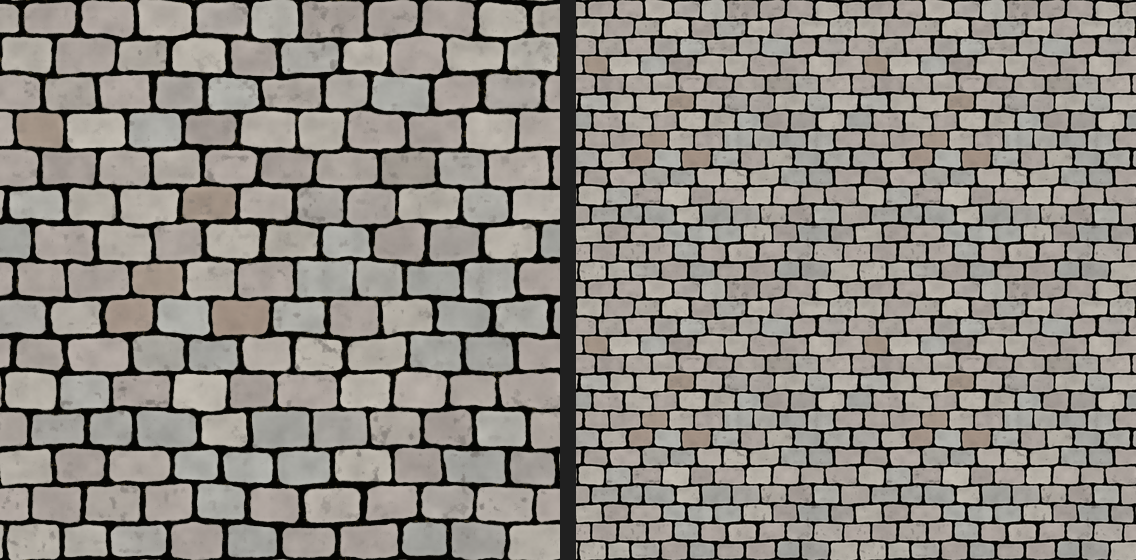
Left: one tile. Right: repeated 2 by 2.
Reproduce this texture procedurally as a three.js fragment shader.

```glsl
// Weathered cobblestone paving: staggered courses of pale grey setts in black joints.
// Each sett is a rounded box between jittered joints, its outline crumbled by noise.
// Wrapped cell ids and periodic noise make the square tile in both directions.
varying vec2 vUv;

const vec2 GRID = vec2(10.0, 15.0);      // setts across, courses up
const float STAGGER = 8.0 / 15.0;        // course shift, whole after all courses
const float SHIFT_JITTER = 0.22;         // in sett widths
const float WIDTH_JITTER = 0.20;         // in sett widths
const float COURSE_WAVE = 0.16;          // in course heights
const vec2 GAP_RANGE = vec2(0.0030, 0.0058);
const vec2 CORNER_RANGE = vec2(0.007, 0.015);
const float TILT = 0.045;
const float CRUMBLE = 0.0046;
const float EDGE_SOFT = 0.0013;

const vec3 PALE = vec3(0.715, 0.693, 0.655);
const vec3 ROSY = vec3(0.665, 0.630, 0.606);
const vec3 COOL = vec3(0.650, 0.655, 0.637);
const vec3 BROWN = vec3(0.610, 0.535, 0.475);
const vec3 RIM = vec3(0.42, 0.41, 0.36);
const vec3 PIT = vec3(0.47, 0.45, 0.43);
const vec3 JOINT = vec3(0.018, 0.018, 0.011);
const vec3 EARTH = vec3(0.30, 0.26, 0.15);

// Sineless hash
float hash(vec2 p) {
  vec3 q = fract(p.xyx * 0.1031);
  q += dot(q, q.yzx + 33.33);
  return fract((q.x + q.y) * q.z);
}

// Value noise, periodic over the unit square
float noise(vec2 uv, vec2 period, float seed) {
  vec2 p = uv * period;
  vec2 i = floor(p);
  vec2 f = fract(p);
  f = f * f * (3.0 - 2.0 * f);
  vec2 a = mod(i, period) + seed;
  vec2 b = mod(i + 1.0, period) + seed;
  return mix(mix(hash(a), hash(vec2(b.x, a.y)), f.x),
             mix(hash(vec2(a.x, b.y)), hash(b), f.x), f.y);
}

float fbm(vec2 uv, float period, float seed) {
  float sum = 0.0;
  float gain = 0.533;
  for (int k = 0; k < 4; k++) {
    sum += gain * noise(uv, vec2(period), seed);
    period *= 2.0;
    seed += 17.0;
    gain *= 0.5;
  }
  return sum;
}

// Random value of one sett, with wrapped id
float settHash(vec2 id, float seed) {
  return hash(mod(id, GRID) + seed);
}

// Position of the joint left of a sett
float jointX(vec2 id) {
  return id.x + WIDTH_JITTER * (settHash(id, 11.0) - 0.5);
}

float roundedBox(vec2 p, vec2 halfSize, float radius) {
  vec2 q = abs(p) - halfSize + radius;
  return length(max(q, 0.0)) + min(max(q.x, q.y), 0.0) - radius;
}

void main() {
  // Uneven courses
  vec2 warp = vec2(noise(vUv, vec2(32.0), 3.0), noise(vUv, vec2(32.0), 47.0)) - 0.5;
  vec2 uv = vUv + 0.005 * warp;
  float y = uv.y * GRID.y + COURSE_WAVE * (noise(vUv, vec2(8.0, 15.0), 71.0) - 0.5);
  float course = mod(floor(y), GRID.y);
  float shift = course * STAGGER + SHIFT_JITTER * (hash(vec2(course, 5.0)) - 0.5);
  float x = uv.x * GRID.x + shift;

  // Find the sett between two jittered joints
  vec2 id = vec2(floor(x), course);
  if (x < jointX(id)) id.x -= 1.0;
  else if (x >= jointX(id + vec2(1.0, 0.0))) id.x += 1.0;
  float left = jointX(id);
  float right = jointX(id + vec2(1.0, 0.0));

  // Sett outline
  vec2 p = vec2(x - 0.5 * (left + right), fract(y) - 0.5) / GRID;
  p.y += p.x * TILT * (settHash(id, 23.0) - 0.5);
  p.x += p.y * 2.0 * TILT * (settHash(id, 29.0) - 0.5);
  float gap = mix(GAP_RANGE.x, GAP_RANGE.y, settHash(id, 31.0));
  float corner = mix(CORNER_RANGE.x, CORNER_RANGE.y, settHash(id, 37.0));
  vec2 halfSize = 0.5 * vec2(right - left, 1.0) / GRID - vec2(gap, 0.85 * gap);
  float d = roundedBox(p, halfSize, corner) + CRUMBLE * (fbm(vUv, 90.0, 7.0) - 0.5);
  float stone = 1.0 - smoothstep(-EDGE_SOFT, EDGE_SOFT, d);

  // Sett tint, mottling, pits and worn rim
  float tint = settHash(id, 41.0);
  vec3 color = mix(PALE, ROSY, smoothstep(0.2, 0.8, tint));
  color = mix(color, COOL, 0.85 * smoothstep(0.55, 0.9, settHash(id, 53.0)));
  color = mix(color, BROWN, 0.75 * smoothstep(0.95, 0.99, settHash(id, 59.0)));
  color *= 0.99 + 0.07 * (settHash(id, 61.0) - 0.5);
  color *= 1.0 + 0.17 * (fbm(vUv, 36.0, 83.0) - 0.5);
  color += 0.025 * smoothstep(-0.012, -0.003, d);
  float wear = settHash(id, 67.0);
  float pits = smoothstep(0.62, 0.82, fbm(vUv, 64.0, 97.0));
  color = mix(color, PIT, pits * (0.15 + 0.6 * wear * wear));
  color = mix(color, RIM, 0.55 * smoothstep(-0.0025, 0.0005, d));

  // Joint with scattered earth along the stones
  float fleck = smoothstep(0.74, 0.92, noise(vUv, vec2(230.0), 13.0));
  fleck *= smoothstep(0.45, 0.75, noise(vUv, vec2(24.0), 19.0));
  vec3 joint = mix(JOINT, EARTH, 0.8 * fleck * (1.0 - smoothstep(0.001, 0.006, d)));
  gl_FragColor = vec4(mix(joint, color, stone), 1.0);
}
```
